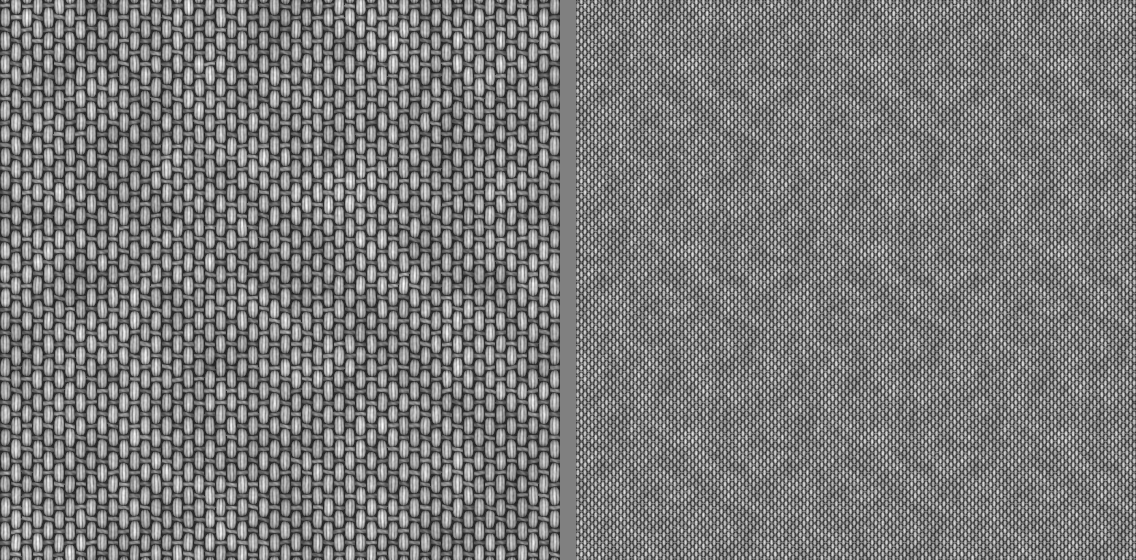
Left: one tile. Right: repeated 3 by 3.
A Shadertoy shader for this texture:

```glsl
const vec2 THREADS = vec2(52.0, 48.0); // columns and rows, both even
const float GAP_TONE = 0.16;
const float WEFT_TONE = 0.60;
const float WARP_EDGE = 0.22;
const float WARP_CREST = 0.86;
const float PI = 3.14159265;

// Random pair from 0 to 1, repeating with the period
vec2 hash2(vec2 cell, vec2 period) {
    vec3 q = fract(mod(cell, period).xyx * vec3(0.1031, 0.1030, 0.0973));
    q += dot(q, q.yzx + 33.33);
    return fract((q.xx + q.yz) * q.zy);
}

float cornerSlope(vec2 cell, vec2 offset, vec2 period) {
    float angle = 2.0 * PI * hash2(cell, period).x;
    return dot(vec2(cos(angle), sin(angle)), offset);
}

// Wrapping gradient noise, roughly -0.7 to 0.7
float gradientNoise(vec2 uv, vec2 period) {
    vec2 p = uv * period;
    vec2 i = floor(p);
    vec2 f = p - i;
    vec2 u = f * f * f * (f * (f * 6.0 - 15.0) + 10.0);
    vec2 e = vec2(1.0, 0.0);
    float low = mix(cornerSlope(i, f, period), cornerSlope(i + e, f - e, period), u.x);
    float high = mix(cornerSlope(i + e.yx, f - e.yx, period),
                     cornerSlope(i + 1.0, f - 1.0, period), u.x);
    return mix(low, high, u.y);
}

// Thin twisted cross thread; p is measured from its centre
float weftTone(vec2 p, vec2 seed, float fibre, float pixel) {
    float y = p.y + (seed.x - 0.35) * 0.3 * p.x;
    float halfWidth = 0.21;
    float cover = 1.0 - smoothstep(halfWidth - pixel, halfWidth + pixel, abs(y));
    float roundness = 1.0 - 0.55 * min(y * y / (halfWidth * halfWidth), 1.0);
    float twist = 0.92 + 0.08 * sin(2.0 * PI * (1.5 * p.x + 2.0 * y + seed.y));
    float dip = 1.0 - 1.3 * p.x * p.x;
    float tone = WEFT_TONE * mix(0.82, 1.18, seed.y) * roundness * twist * dip;
    return mix(GAP_TONE, tone + 0.10 * fibre, cover);
}

// Barrel-shaped bundle of strands: tone in x, coverage in y
vec2 warpBundle(vec2 p, vec2 seed, float fibre, float pixel) {
    vec2 size = vec2(0.495, 0.82 + 0.06 * (seed.x - 0.5));
    vec2 q = abs(p) / size;
    float r = pow(q.x, 2.2) + pow(q.y, 3.0);
    float cover = 1.0 - smoothstep(0.85 - pixel, 1.1 + pixel, r);
    float across = p.x / (size.x * (1.0 - 0.25 * q.y * q.y));
    float strand = abs(cos(1.5 * PI * across + 0.5 * (seed.y - 0.5)));
    float crest = pow(max(1.0 - r, 0.0), 0.7);
    float tone = mix(WARP_EDGE, WARP_CREST, crest) * mix(0.66, 1.0, strand);
    return vec2(tone * mix(0.94, 1.06, seed.x) + 0.11 * fibre, cover);
}

void mainImage(out vec4 fragColor, in vec2 fragCoord) {
    vec2 uv = fragCoord / iResolution.xy;
    float pixel = THREADS.x / iResolution.x;

    // Slightly uneven thread spacing
    vec2 wobble = vec2(gradientNoise(uv, vec2(26.0)),
                       gradientNoise(uv + 0.37, vec2(30.0)));
    vec2 p = uv * THREADS + wobble * vec2(0.08, 0.16);

    // Nearest bundle in this column; neighbouring columns are staggered
    float column = floor(p.x);
    float stagger = mod(column, 2.0);
    float row = 2.0 * floor((p.y - 0.5 - stagger) * 0.5 + 0.5) + stagger;
    vec2 local = p - vec2(column, row) - 0.5;
    float side = local.y < 0.0 ? -1.0 : 1.0;

    // Cross threads below, bundles above
    vec2 weftSeed = hash2(vec2(column, row + side) + 7.0, THREADS);
    vec2 warpSeed = hash2(vec2(column, row), THREADS);
    float weftFibre = gradientNoise(uv, vec2(110.0, 260.0));
    float warpFibre = gradientNoise(uv, vec2(260.0, 110.0));
    float weft = weftTone(local - vec2(0.0, side), weftSeed, weftFibre, pixel);
    vec2 warp = warpBundle(local, warpSeed, warpFibre, pixel);
    float tone = mix(weft, warp.x, warp.y);

    // Broad fading and fine grain
    float fading = gradientNoise(uv, vec2(7.0)) + 0.7 * gradientNoise(uv, vec2(19.0));
    tone *= 1.0 + 0.14 * fading;
    tone += 0.05 * gradientNoise(uv, vec2(230.0));
    fragColor = vec4(vec3(clamp(tone, 0.0, 1.0)), 1.0);
}
```
